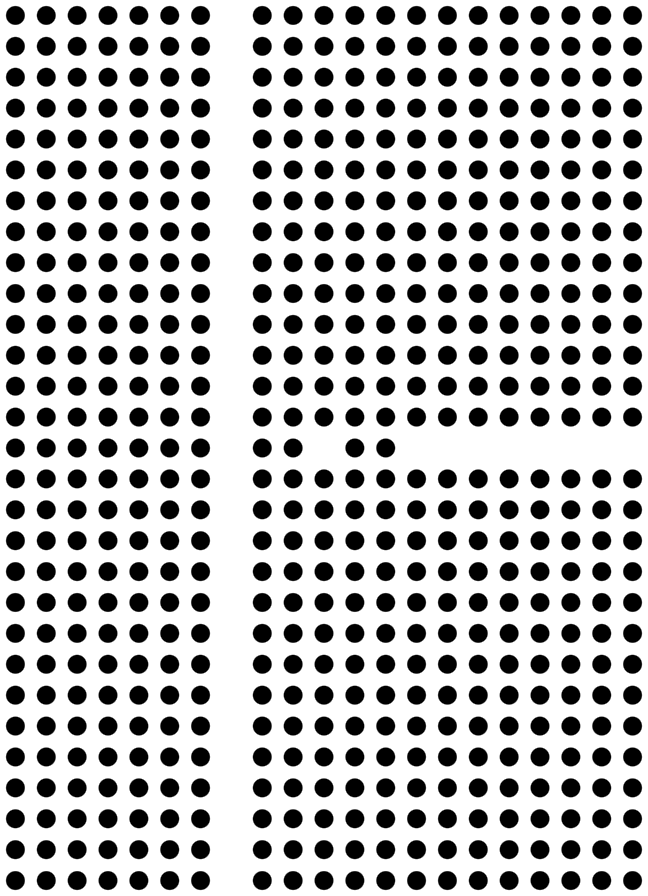
A Shadertoy shader for this pattern:

```glsl
// Grid of black dots on white, 21 by 29 cells, with one empty column and a broken middle row.

// 1.0 where a cell holds a dot, 0.0 where it is left empty
float hasDot(vec2 cell) {
    bool emptyColumn = cell.x == 7.0;
    bool middleRow = cell.y == 14.0;
    bool rowGap = cell.x == 10.0 || cell.x > 12.0;
    return emptyColumn || (middleRow && rowGap) ? 0.0 : 1.0;
}

void mainImage(out vec4 fragColor, in vec2 fragCoord) {
    // Whole cells across and down, so opposite edges join
    vec2 grid = vec2(21.0, 29.0);
    vec2 position = fragCoord / iResolution.xy * grid;
    vec2 cell = floor(position);
    vec2 local = fract(position) - 0.5;

    // Round dot with an edge slightly wider than one pixel
    float edgeWidth = 1.25 * grid.y / iResolution.y;
    float edge = length(local) - 0.305;
    float ink = clamp(0.5 - edge / edgeWidth, 0.0, 1.0) * hasDot(cell);

    fragColor = vec4(vec3(1.0 - ink), 1.0);
}
```
